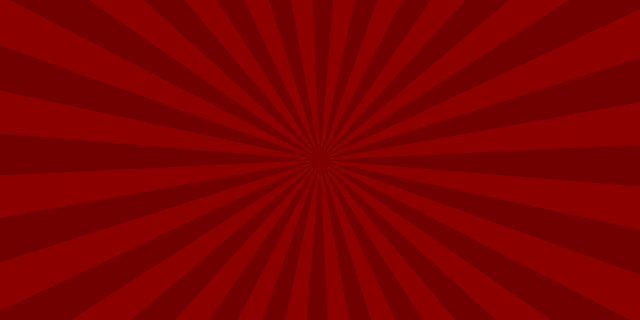
Reproduce this background procedurally as a Shadertoy shader.

```glsl
// Sunburst of alternating dark and light red rays spreading from the centre.
// The polar angle is folded into a triangle wave; its signed arc distance
// to the nearest ray edge gives smooth edges at any size.

const float TAU = 6.2831853;
const float RAY_COUNT = 24.0;              // dark rays in a full turn
const float TILT = radians(1.0);           // clockwise turn of the burst
const vec2 CENTRE = vec2(0.5, 0.5);        // fraction of the canvas
const vec3 DARK_RED = vec3(0.45, 0.0, 0.0);
const vec3 LIGHT_RED = vec3(0.55, 0.0, 0.0);

// Signed distance to the nearest ray edge: negative in dark rays.
float rayDistance(vec2 p) {
    float angle = p == vec2(0.0) ? 0.0 : atan(p.y, p.x);
    float phase = (angle + TILT) * RAY_COUNT / TAU;
    float fold = abs(fract(phase + 0.5) - 0.5);
    return (fold - 0.25) * TAU / RAY_COUNT * length(p);
}

void mainImage(out vec4 fragColor, in vec2 fragCoord) {
    // Canvas height is one unit
    vec2 p = (fragCoord - CENTRE * iResolution.xy) / iResolution.y;
    float pixel = 1.0 / iResolution.y;

    // Edge coverage, fading to an even mix where the rays converge
    float light = clamp(0.5 + rayDistance(p) / pixel, 0.0, 1.0);
    fragColor = vec4(mix(DARK_RED, LIGHT_RED, light), 1.0);
}
```
